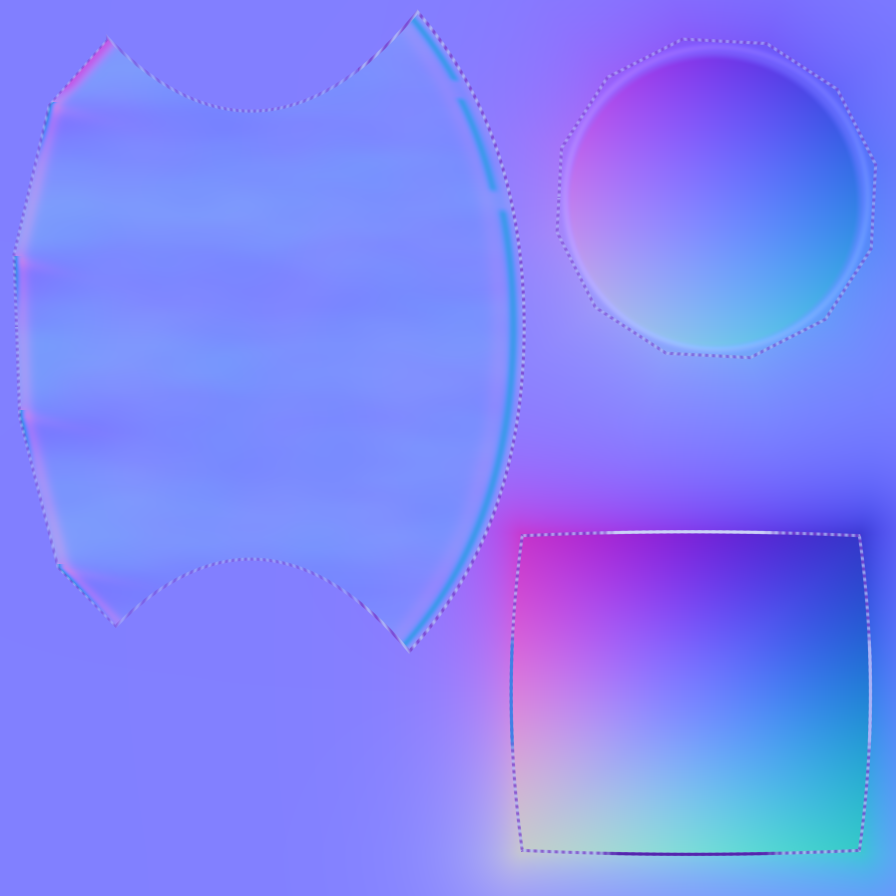
Give the GLSL for this texture map, as a three.js fragment shader.

```glsl
// Tangent-space normal map: a ribbed wing panel, a faceted dome and a pillow square.
varying vec2 vUv;

const float SOFT = 0.0014;            // edge smoothing
const float SEAM = 0.0017;            // half width of the dotted seams
const float DOT_PITCH = 0.0078;
const vec2 FLAT_SLOPE = vec2(0.015, 0.0);
const vec2 WING_MID = vec2(0.28, 0.635);
const float RIB_BASE = 0.366;
const float RIB_STEP = 0.172;
const vec2 DOME_MID = vec2(0.7995, 0.7786);
const float DOME_APOTHEM = 0.1755;
const float DOME_FACET = 0.5235988;   // 30 degrees
const float DOME_TURN = 0.2094;
const vec2 PILLOW_MID = vec2(0.771, 0.2265);
const vec2 PILLOW_HALF = vec2(0.2005, 0.180);
const vec2 PILLOW_BULGE = vec2(0.013, 0.005);
const vec3 SEAM_LIGHT = vec3(0.70, 0.74, 0.96);
const vec3 SEAM_DARK = vec3(0.47, 0.24, 0.80);

vec2 hashGradient(vec2 cell) {
  float a = 6.2831853 * fract(sin(dot(cell, vec2(127.1, 311.7))) * 43758.55);
  return vec2(cos(a), sin(a));
}

float gradientNoise(vec2 p) {
  vec2 i = floor(p), f = fract(p);
  vec2 w = f * f * f * (f * (f * 6.0 - 15.0) + 10.0);
  float a = dot(hashGradient(i), f);
  float b = dot(hashGradient(i + vec2(1, 0)), f - vec2(1, 0));
  float c = dot(hashGradient(i + vec2(0, 1)), f - vec2(0, 1));
  float d = dot(hashGradient(i + vec2(1, 1)), f - vec2(1, 1));
  return mix(mix(a, b, w.x), mix(c, d, w.x), w.y);
}

float ramp(float a, float b, float x) { return clamp((x - a) / (b - a), 0.0, 1.0); }
float bell(float x, float width) { return exp(-x * x / (width * width)); }
float inside(float d) { return 1.0 - smoothstep(-SOFT, SOFT, d); }

vec3 encode(vec2 slope) {
  return vec3(slope, sqrt(max(0.0, 1.0 - dot(slope, slope)))) * 0.5 + 0.5;
}

// Dotted line of alternating light and dark stitches on a distance's zero line
vec3 stitch(vec3 base, float d, float along, float strength) {
  float wave = 0.5 + 0.5 * sin(6.2831853 * along / DOT_PITCH);
  float line = 1.0 - smoothstep(SEAM * 0.5, SEAM * 1.5, abs(d));
  return mix(base, mix(SEAM_DARK, SEAM_LIGHT, wave), line * strength);
}

// Wing outline: four curved sides
float wingLeft(float v) {
  return 0.133 - 0.068 * ramp(0.297, 0.366, v) - 0.043 * ramp(0.366, 0.534, v)
    - 0.0064 * ramp(0.534, 0.716, v) + 0.0394 * ramp(0.716, 0.883, v)
    + 0.065 * ramp(0.883, 0.956, v);
}

float wingRight(float v) {
  float h = (v - WING_MID.y) * (v - WING_MID.y);
  return 0.585 - 0.69 * h - 2.2 * h * h;
}

// Wing relief: folds fanning from the ribs, a lined left edge and a right groove
vec2 wingSlope(vec2 p, float e, float r) {
  float phase = (p.y - RIB_BASE) / RIB_STEP;
  float nearRib = (fract(phase + 0.5) - 0.5) * RIB_STEP;
  float spread = exp(-max(e, 0.0) / 0.06);
  vec2 s = vec2(-0.03, 0.11);
  s.y += 0.085 * cos(6.2831853 * (phase - 0.35)) * exp(-max(e, 0.0) / 0.35);
  s.y += 0.07 * gradientNoise(p * vec2(5.0, 19.0)) + 0.03 * gradientNoise(p * vec2(14.0, 42.0));
  s.x += 0.07 * gradientNoise(p * vec2(10.0, 13.0) + 7.0);
  s.y += 8.0 * nearRib * bell(nearRib, 0.028) * spread;
  s.x += 0.3 * bell(nearRib + 0.25 * e, 0.008) * exp(-max(e, 0.0) / 0.03);
  s.x += 0.3 * bell(e - 0.007, 0.009);
  float teal = bell(e, 0.005) * smoothstep(-0.07, -0.01, nearRib) * step(nearRib, 0.004);
  s = mix(s, vec2(-0.65, 0.12), teal);
  s = mix(s, vec2(0.52, -0.3), bell(e, 0.013) * smoothstep(3.0, 3.15, phase));
  float gaps = smoothstep(0.006, 0.014, abs(p.y - 0.9)) * smoothstep(0.006, 0.016, abs(p.y - 0.776));
  float inset = 0.012 + 0.005 * smoothstep(0.77, 0.78, p.y) * (1.0 - smoothstep(0.89, 0.91, p.y));
  s.x += 0.13 * bell(r - 0.027, 0.012) + 0.15 * bell(r - 0.003, 0.006);
  return mix(s, vec2(-0.55, 0.2), 0.9 * bell(r - inset, 0.0052) * gaps);
}

void main() {
  vec2 p = vUv;
  // Signed outlines
  float e = p.x - wingLeft(p.y), r = wingRight(p.y) - p.x;
  float du = p.x - WING_MID.x, h = p.y - WING_MID.y;
  float topSide = (p.y - 0.876 - 3.2 * du * du) / sqrt(1.0 + 41.0 * du * du);
  float lowSide = (0.376 - 3.3 * du * du - p.y) / sqrt(1.0 + 43.6 * du * du);
  float rightSide = -r / sqrt(1.0 + pow(1.38 * h + 8.8 * h * h * h, 2.0));
  float wing = max(max(-e, rightSide), max(topSide, lowSide));

  vec2 dp = p - DOME_MID;
  float angle = atan(dp.y, dp.x);
  float facet = mod(angle - DOME_TURN, DOME_FACET) - 0.5 * DOME_FACET;
  float dome = length(dp) * cos(facet) - DOME_APOTHEM;

  vec2 pp = p - PILLOW_MID, q = pp / PILLOW_HALF;
  vec2 sides = abs(pp) - PILLOW_HALF + PILLOW_BULGE * min(q.yx * q.yx, 1.0);
  float pillow = max(sides.x, sides.y);

  // Background: edge slopes bleeding outwards
  vec2 glow = FLAT_SLOPE;
  glow -= clamp(q, -1.0, 1.0) * 0.58 * exp(-length(max(sides, 0.0)) / 0.062);
  glow -= dp / max(length(dp), 0.001) * 0.29 * exp(-max(dome, 0.0) / 0.085);
  vec3 color = encode(glow);

  // Wing
  color = mix(color, encode(wingSlope(p, e, r)), inside(wing));
  float wingSeam = mix(0.45, 0.8, step(0.4, p.x));
  color = stitch(color, wing, 0.29 * atan(h, du), wingSeam);

  // Dome with a paler rim
  vec2 domeSlope = -dp / 0.18 * 0.62 + vec2(-0.06, -0.03);
  float rim = smoothstep(0.157, 0.168, length(dp + vec2(0.003, 0.004)));
  vec3 domeColor = encode(mix(domeSlope, domeSlope * 0.35, rim * 0.75));
  domeColor += 0.06 * bell(length(dp) - 0.169, 0.004);
  color = mix(color, domeColor, inside(dome));
  color = stitch(color, dome, 0.178 * angle, 0.55);

  // Pillow with faint diagonal creases and solid mid-side seams
  vec2 lean = -q * mix(0.72, 1.05, max(abs(q.x), abs(q.y))) - vec2(0.05, 0.0);
  color = mix(color, encode(lean / sqrt(1.0 + dot(lean, lean))), inside(pillow));
  bool onSide = sides.x > sides.y;
  float along = onSide ? pp.y : pp.x;
  color = stitch(color, pillow, along, 0.75);
  vec3 solid = onSide ? (q.x < 0.0 ? vec3(0.25, 0.50, 0.90) : vec3(0.66, 0.70, 0.97))
    : (q.y < 0.0 ? vec3(0.33, 0.15, 0.68) : vec3(0.80, 0.82, 0.97));
  float reach = onSide ? 0.07 : 0.11;
  float solidLine = (1.0 - smoothstep(SEAM * 0.5, SEAM * 1.5, abs(pillow)))
    * (1.0 - smoothstep(reach * 0.7, reach, abs(along)));
  color = mix(color, solid, solidLine);

  gl_FragColor = vec4(color, 1.0);
}
```
